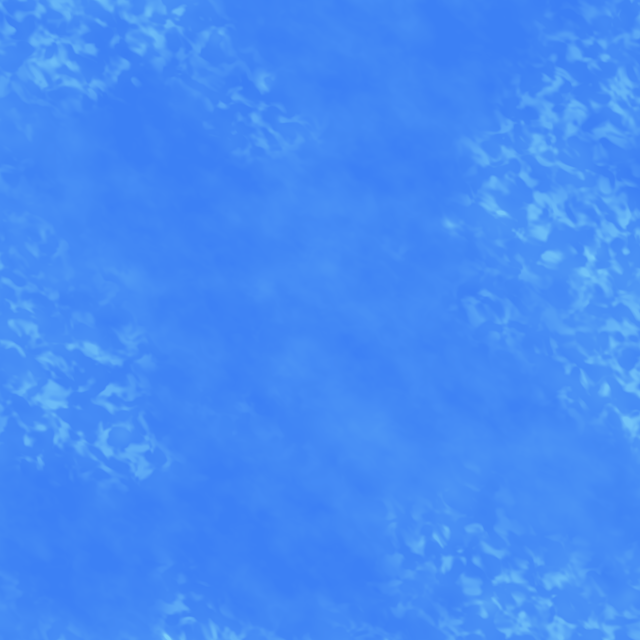
A Shadertoy shader for this texture:

```glsl
// Mottled bright blue surface with soft clouds and patches of pale flecks.

const vec3 DEEP_BLUE = vec3(0.235, 0.500, 0.957);
const vec3 PALE_BLUE = vec3(0.370, 0.670, 0.965);
const vec3 GLINT_BLUE = vec3(0.490, 0.810, 0.980);

const vec2 GRAIN_DIR = vec2(0.80, -0.60);  // streaks fall to the right
const float GRAIN_STRETCH = 0.72;
const float CLOUD_SCALE = 5.0;
const float MOTTLE_SCALE = 26.0;
const float PATCH_SCALE = 5.5;
const float FLECK_SCALE = 78.0;
const float GLINT_CELLS = 5.0;
const float GLINT_SHARE = 0.25;
const float GLINT_RADIUS = 0.014;

const float BASE_TONE = 0.17;
const float CLOUD_GAIN = 0.55;
const float MOTTLE_GAIN = 0.42;
const float FLECK_GAIN = 0.85;
const float GLINT_GAIN = 0.65;

float hash(vec2 p) {
    vec3 q = fract(vec3(p.xyx) * 0.1031);
    q += dot(q, q.yzx + 33.33);
    return fract((q.x + q.y) * q.z);
}

float valueNoise(vec2 p) {
    vec2 cell = floor(p);
    vec2 f = fract(p);
    f = f * f * (3.0 - 2.0 * f);
    float low = mix(hash(cell), hash(cell + vec2(1, 0)), f.x);
    float high = mix(hash(cell + vec2(0, 1)), hash(cell + vec2(1, 1)), f.x);
    return mix(low, high, f.y);
}

float fbm(vec2 p, int octaves) {
    float sum = 0.0, amp = 0.5, total = 0.0;
    for (int i = 0; i < octaves; i++) {
        sum += amp * valueNoise(p);
        total += amp;
        amp *= 0.5;
        p = mat2(1.6, 1.2, -1.2, 1.6) * p + 17.3;
    }
    return sum / total;
}

// Sparse soft bright spots, one candidate per cell
float glints(vec2 uv) {
    vec2 home = floor(uv * GLINT_CELLS);
    float light = 0.0;
    for (int y = -1; y <= 1; y++)
    for (int x = -1; x <= 1; x++) {
        vec2 cell = home + vec2(x, y);
        vec2 jitter = vec2(hash(cell + 41.0), hash(cell + 73.0));
        float d = length(uv - (cell + jitter) / GLINT_CELLS) / GLINT_RADIUS;
        light += step(hash(cell + 107.0), GLINT_SHARE) * exp(-d * d);
    }
    return light;
}

void mainImage(out vec4 fragColor, in vec2 fragCoord) {
    vec2 uv = fragCoord / iResolution.y;
    vec2 acrossDir = vec2(-GRAIN_DIR.y, GRAIN_DIR.x);
    vec2 grain = vec2(dot(uv, GRAIN_DIR) * GRAIN_STRETCH, dot(uv, acrossDir)) + 4.0;

    // Broad clouds and medium mottling
    float cloud = fbm(grain * CLOUD_SCALE, 4) - 0.5;
    float mottle = fbm(grain * MOTTLE_SCALE + 31.0, 3) - 0.5;

    // Fleck patches gather toward the rim and thin out near the middle left
    float rim = length(uv - vec2(0.36, 0.52)) - 0.40;
    float patches = smoothstep(0.46, 0.76, fbm(grain * PATCH_SCALE + 9.0, 4) + 0.28 * rim);
    vec2 warp = vec2(valueNoise(uv * 40.0), valueNoise(uv * 40.0 + 50.0)) * 0.012;
    float fleck = smoothstep(0.40, 0.85, fbm((grain + warp) * FLECK_SCALE, 2));

    float tone = BASE_TONE + CLOUD_GAIN * cloud + MOTTLE_GAIN * mottle + 0.12 * rim;
    tone += patches * (0.12 + FLECK_GAIN * fleck) + 0.06 * (fleck - 0.3);
    tone += GLINT_GAIN * glints(uv) * (0.5 + fleck);
    tone = max(tone, 0.0);

    vec3 color = mix(DEEP_BLUE, PALE_BLUE, min(tone, 1.0));
    color = mix(color, GLINT_BLUE, smoothstep(0.9, 1.7, tone));
    fragColor = vec4(color, 1.0);
}
```
